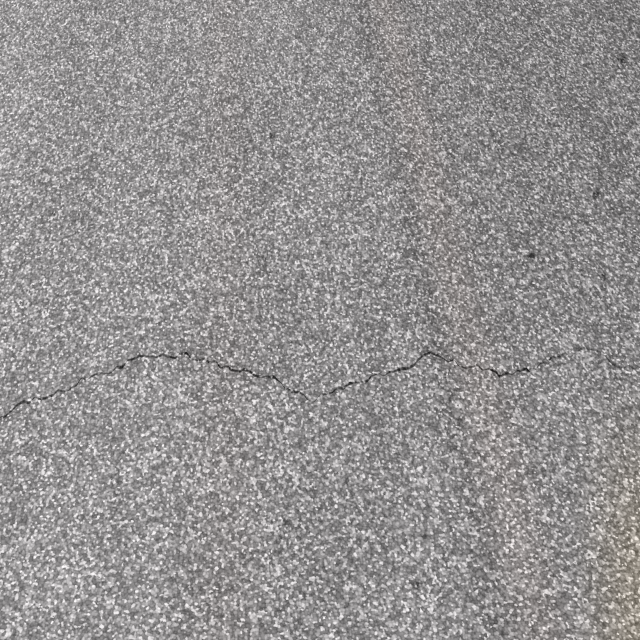
Give the GLSL for this texture, as a Shadertoy shader.

```glsl
// Worn grey asphalt receding from the viewer, with faint wheel streaks and one crack.

const vec3  ASPHALT_TINT = vec3(1.006, 0.993, 0.996);
const vec3  WARM_DUST    = vec3(0.013, 0.002, -0.004);
const vec3  SAND         = vec3(0.04, 0.02, -0.022);
const float STONE_SIZE   = 0.0021;  // at the far edge; twice this at the near edge
const float STONE_BASE   = 0.437;
const float STONE_RANGE  = 0.29;
const float STONE_GLINT  = 0.23;    // extra light on the palest stones
const float GAP_DARK     = 0.13;
const float SOFTNESS     = 0.0007;
const float VANISH_X     = 0.35;
const float CRACK_WIDTH  = 0.0016;
const float CRACK_DARK   = 0.32;
const float STAIN_CHANCE = 0.13;
const float STAIN_DARK   = 0.18;

vec2 hash22(vec2 p) {
    vec3 q = fract(vec3(p.xyx) * vec3(0.1031, 0.1030, 0.0973));
    q += dot(q, q.yzx + 33.33);
    return fract((q.xx + q.yz) * q.zy);
}

float valueNoise(vec2 p) {
    vec2 i = floor(p), f = fract(p);
    f = f * f * (3.0 - 2.0 * f);
    float low  = mix(hash22(i).x, hash22(i + vec2(1, 0)).x, f.x);
    float high = mix(hash22(i + vec2(0, 1)).x, hash22(i + vec2(1, 1)).x, f.x);
    return mix(low, high, f.y);
}

float tent(float x, float center, float halfWidth) {
    return max(0.0, 1.0 - abs(x - center) / halfWidth);
}

float bell(float x, float center, float width) {
    float d = (x - center) / width;
    return exp(-d * d);
}

// Ground plane: x runs across the lanes, y runs away from the viewer.
vec2 ground(vec2 uv) {
    float depth = 2.0 - uv.y;
    return vec2((uv.x - VANISH_X) / depth, -log(depth));
}

// Brightness of the nearest stone, darker toward the gaps; stones vary in size and stretch.
float stones(vec2 p) {
    vec2 cell = floor(p);
    float nearest = 9.0;
    float shade = 0.0;
    for (int j = -1; j <= 1; j++)
    for (int i = -1; i <= 1; i++) {
        vec2 c = cell + vec2(i, j);
        vec2 kind = hash22(c + 517.0);
        vec2 stretch = 0.6 + 0.8 * vec2(kind.y, fract(kind.y * 17.0));
        float d = length((c + hash22(c) - p) * stretch);
        if (d < nearest) { nearest = d; shade = kind.x; }
    }
    float tone = STONE_BASE + STONE_RANGE * shade + STONE_GLINT * pow(shade, 5.0);
    return tone - GAP_DARK * smoothstep(0.25, 0.75, nearest);
}

// Broad light, lengthwise streaks and mottling.
float shading(vec2 uv, float lane) {
    float light = mix(0.033, -0.012, smoothstep(0.0, 0.75, uv.x));
    light -= 0.05 * smoothstep(0.45, 1.0, uv.x) * smoothstep(0.3, 1.0, uv.y);
    float streaks = valueNoise(vec2(lane * 32.0, uv.y * 1.5 + 7.0)) - 0.5;
    float mottle = valueNoise(uv * vec2(9.0, 6.0) + 31.0)
                 + valueNoise(uv * 21.0 + 63.0) - 1.0;
    return light + 0.035 * streaks + 0.018 * mottle
         + 0.027 * bell(lane, 0.25, 0.02) - 0.028 * bell(lane, 0.215, 0.013);
}

float crack(vec2 uv) {
    float path = 0.441 - 0.09 * tent(uv.x, 0.0, 0.21)
               - 0.062 * tent(uv.x, 0.49, 0.17)
               - 0.024 * tent(uv.x, 0.78, 0.1)
               + 0.012 * tent(uv.x, 0.91, 0.06)
               - 0.02 * tent(uv.x, 1.0, 0.07);
    path += 0.010 * (valueNoise(vec2(uv.x * 28.0, 3.0)) - 0.5);
    path += 0.009 * (valueNoise(vec2(uv.x * 110.0, 8.0)) - 0.5);
    float strength = valueNoise(vec2(uv.x * 75.0, 15.0));
    float width = CRACK_WIDTH * (0.6 + 0.9 * strength);
    float line = 1.0 - smoothstep(0.3 * width, 1.7 * width, abs(uv.y - path));
    return line * (0.5 + 0.5 * strength) * mix(1.0, 0.5, smoothstep(0.8, 0.9, uv.x));
}

// Sparse small dark stains, at most one in each cell.
float stains(vec2 uv) {
    vec2 p = uv * 8.0, cell = floor(p);
    vec2 center = 0.2 + 0.6 * hash22(cell + 91.0);
    vec2 kind = hash22(cell + 207.0);
    float ragged = 0.05 * (valueNoise(uv * 160.0) - 0.5);
    float d = length(fract(p) - center) + ragged;
    float radius = mix(0.04, 0.085, kind.y);
    return step(kind.x, STAIN_CHANCE) * (1.0 - smoothstep(0.2 * radius, radius, d));
}

void mainImage(out vec4 fragColor, in vec2 fragCoord) {
    vec2 uv = fragCoord / iResolution.xy;
    float lane = ground(uv).x;

    // Nine samples soften the stones.
    vec2 spread = max(vec2(SOFTNESS), 0.33 / iResolution.xy);
    float tone = 0.0;
    for (int k = 0; k < 9; k++) {
        vec2 offset = vec2(k % 3, k / 3) - 1.0;
        tone += stones(ground(uv + offset * spread) / STONE_SIZE) / 9.0;
    }

    tone += shading(uv, lane) - CRACK_DARK * crack(uv) - STAIN_DARK * stains(uv);
    vec3 color = tone * ASPHALT_TINT;

    // Dust in the streaks and sand at the near right edge.
    color += WARM_DUST * (bell(lane, 0.25, 0.025) + 0.5 * bell(lane, 0.0, 0.03));
    color += SAND * smoothstep(0.88, 1.0, uv.x) * (1.0 - smoothstep(0.1, 0.45, uv.y));
    fragColor = vec4(clamp(color, 0.0, 1.0), 1.0);
}
```
